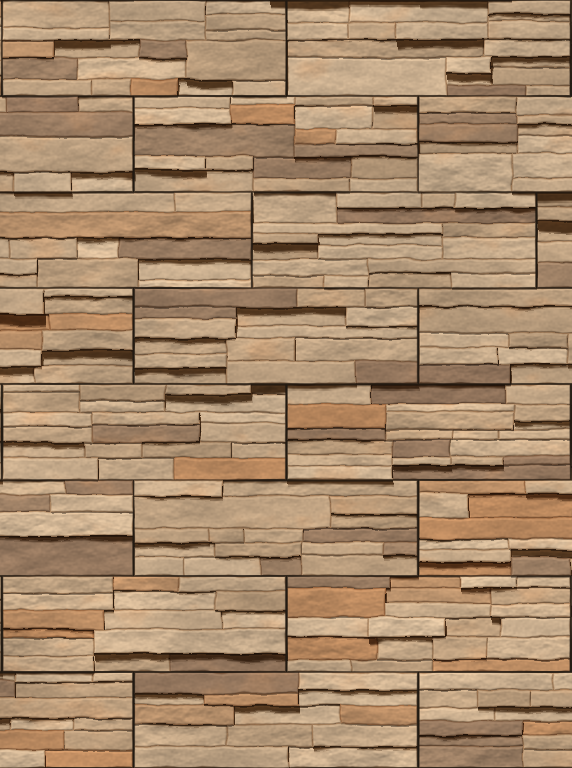
A Shadertoy shader for this texture:

```glsl
#define ROWS 8.0
#define PANEL_WIDTH 0.3705
#define GAP 0.0015
#define WOBBLE 0.006
#define PROTRUSION 0.027
#define BEVEL 0.003
#define ROUGHNESS 0.0075
#define SHADOW_SLOPE 1.3
#define LIGHT_GAIN 0.4
#define SEED 23.0

const vec2 TO_LIGHT = vec2(-0.2, 0.98);
const vec3 CREAM_DARK = vec3(0.68, 0.57, 0.45);
const vec3 CREAM_LIGHT = vec3(0.78, 0.68, 0.56);
const vec3 UMBER = vec3(0.54, 0.43, 0.34);
const vec3 RUST = vec3(0.70, 0.51, 0.35);
const vec3 SHADOW_TINT = vec3(0.40, 0.31, 0.21);
const vec3 GAP_COLOUR = vec3(0.13, 0.10, 0.07);

struct Stone {
    float seed;  // random identity
    float edge;  // distance to the stone's outline
    float gap;   // distance to the panel's border
};

float hash(vec2 p) {
    vec3 q = fract(p.xyx * 0.1031);
    q += dot(q, q.yzx + 33.33);
    return fract((q.x + q.y) * q.z);
}

float noise(vec2 p) {
    vec2 i = floor(p), f = fract(p);
    f = f * f * (3.0 - 2.0 * f);
    return mix(mix(hash(i), hash(i + vec2(1, 0)), f.x),
               mix(hash(i + vec2(0, 1)), hash(i + vec2(1, 1)), f.x), f.y);
}

float fbm(vec2 p) {
    float sum = 0.0, amp = 0.5;
    for (int i = 0; i < 4; i++) {
        sum += amp * noise(p);
        p = mat2(1.6, 1.2, -1.2, 1.6) * p + 7.3;
        amp *= 0.5;
    }
    return sum;
}

// Finds the panel in a running bond, then splits it into ledge stones.
Stone stoneAt(vec2 p) {
    float row = floor(p.y * ROWS);
    float shift = mod(row, 2.0) < 0.5 ? 0.174 : 0.373;
    if (row == 5.0) shift -= 0.045;  // one course slipped sideways
    float col = floor((p.x - shift) / PANEL_WIDTH);
    vec2 lo = vec2(shift + col * PANEL_WIDTH, row / ROWS);
    vec2 hi = lo + vec2(PANEL_WIDTH, 1.0 / ROWS);
    vec2 border = min(p - lo, hi - p) * vec2(1.0, 1.7);

    float chips = fbm(p * vec2(38, 50) + 31.0) - 0.47;
    vec2 q = p + WOBBLE * vec2(0.5 * (noise(p * 70.0) - 0.5), chips);
    float seed = hash(vec2(col, row) + SEED);
    for (int i = 0; i < 6; i++) {
        float level = float(i);
        float pick = hash(vec2(seed * 917.0, level + 3.1));
        float cut = mix(0.27, 0.73, hash(vec2(seed * 613.0, level + 9.7)));
        vec2 size = hi - lo;
        bool stacked = size.x < size.y * mix(2.9, 10.0, pick);
        if (stacked ? size.y < 0.032 : size.x < 0.14) break;
        if (i > 2 && fract(pick * 7.0) < 0.15) break;
        vec2 mid = mix(lo, hi, cut);
        bool low = stacked ? q.y < mid.y : q.x < mid.x;
        if (stacked) { if (low) hi.y = mid.y; else lo.y = mid.y; }
        else { if (low) hi.x = mid.x; else lo.x = mid.x; }
        seed = hash(vec2(seed * 773.0, level * 2.0 + (low ? 1.0 : 2.0)));
    }
    vec2 inset = min(q - lo, hi - q);
    return Stone(seed, min(inset.x, inset.y), min(border.x, border.y));
}

// Height of the wall: ledge depth, rounded edge and cleft face.
float relief(vec2 p, Stone s) {
    float cleft = fbm(p * vec2(24, 40) + s.seed * 50.0);
    float rough = ROUGHNESS * mix(0.5, 1.4, hash(vec2(s.seed * 331.0, 5.0)));
    float rounding = smoothstep(0.0, BEVEL, s.edge) - 1.0;
    return PROTRUSION * hash(vec2(s.seed * 471.0, 2.0)) + 0.001 * rounding + rough * cleft;
}

vec3 stoneColour(vec2 p, float seed) {
    float kind = hash(vec2(seed * 829.0, 8.0));
    float tone = hash(vec2(seed * 557.0, 4.0));
    float stain = fbm(p * vec2(16, 28) + seed * 80.0);
    vec3 colour = mix(CREAM_DARK, CREAM_LIGHT, tone);
    if (kind > 0.9) colour = mix(RUST, CREAM_DARK, 0.6 * tone);
    else if (kind > 0.75) colour = mix(UMBER, CREAM_DARK, 0.4 * tone);
    colour = mix(colour, RUST, 0.35 * smoothstep(0.55, 0.8, stain));
    float weather = 0.12 * (noise(p * vec2(7, 9) + 4.0) - 0.5);
    return colour * (0.89 + weather + 0.2 * stain + 0.06 * noise(p * 330.0));
}

void mainImage(out vec4 fragColor, in vec2 fragCoord) {
    vec2 p = fragCoord / iResolution.y;
    Stone s = stoneAt(p);
    float height = relief(p, s);

    // Slope towards the light
    float reach = 0.002;
    vec2 ahead = p + TO_LIGHT * reach;
    float slope = (height - relief(ahead, stoneAt(ahead))) / reach;
    float light = 1.02 + LIGHT_GAIN * clamp(slope, -0.7, 0.22);

    // Shadow cast by ledges above
    float cover = 0.0;
    for (int i = 1; i <= 10; i++) {
        float t = float(i) * 0.0018;
        vec2 above = p + TO_LIGHT * t;
        cover = max(cover, relief(above, stoneAt(above)) - height - t * SHADOW_SLOPE);
    }
    float shadow = smoothstep(0.0, 0.008, cover);

    vec3 colour = stoneColour(p, s.seed) * light;
    colour *= mix(vec3(1), SHADOW_TINT, shadow);
    colour *= mix(vec3(0.74, 0.65, 0.56), vec3(1), smoothstep(-0.0004, 0.0022, s.edge));

    // Dark joint between panels
    float joint = GAP * mix(0.4, 1.3, noise(p * 14.0));
    float soft = 1.0 / iResolution.y;
    colour = mix(GAP_COLOUR, colour, smoothstep(joint - soft, joint + soft, s.gap));
    fragColor = vec4(clamp(colour, 0.0, 1.0), 1.0);
}
```
